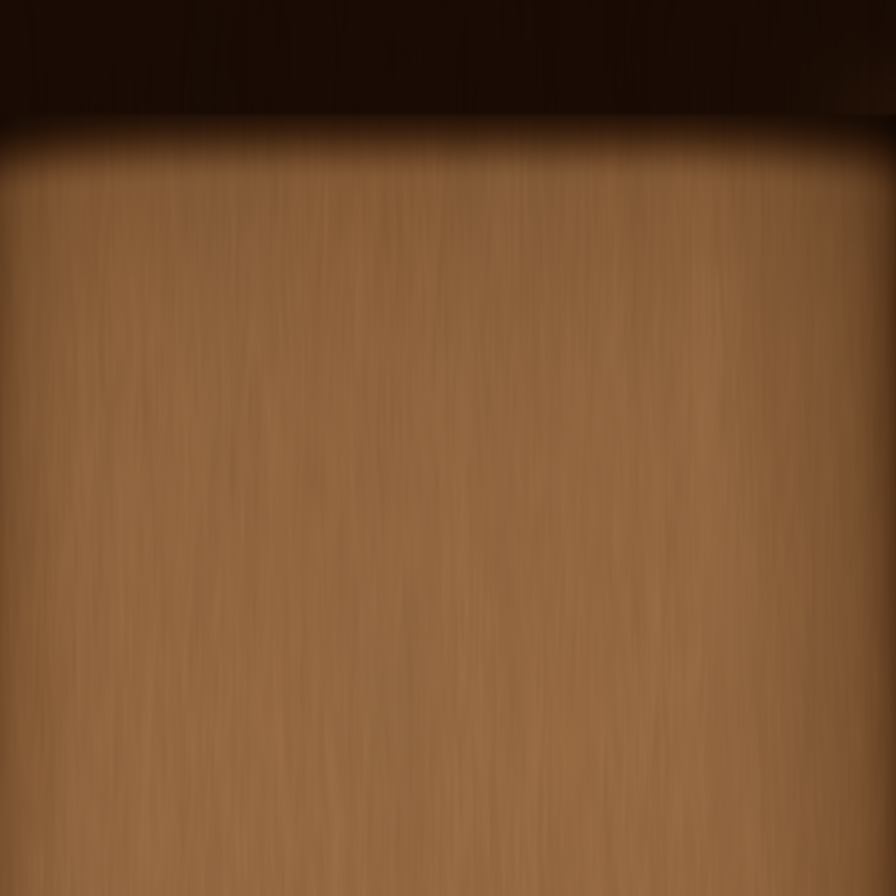
Reproduce this texture procedurally as a Shadertoy shader.

```glsl
// Brown wood panel with fine vertical grain, shaded below a dark top ledge.

vec2 hashGradient(vec2 cell) {
    vec3 p = fract(cell.xyx * vec3(0.1031, 0.1030, 0.0973));
    p += dot(p, p.yzx + 33.33);
    return fract((p.xx + p.yz) * p.zy) * 2.0 - 1.0;
}

float gradientNoise(vec2 p) {
    vec2 cell = floor(p), f = fract(p);
    vec2 blend = f * f * f * (f * (f * 6.0 - 15.0) + 10.0);
    float a = dot(hashGradient(cell), f);
    float b = dot(hashGradient(cell + vec2(1, 0)), f - vec2(1, 0));
    float c = dot(hashGradient(cell + vec2(0, 1)), f - vec2(0, 1));
    float d = dot(hashGradient(cell + vec2(1, 1)), f - vec2(1, 1));
    return mix(mix(a, b, blend.x), mix(c, d, blend.x), blend.y);
}

// Layers of noise stretched along the vertical fibres
float woodGrain(vec2 uv) {
    float sum = 0.0;
    vec2 scale = vec2(9.0, 0.8);
    for (int i = 0; i < 5; i++) {
        sum += gradientNoise(uv * scale + 17.3 * float(i + 1));
        scale *= vec2(2.15, 2.0);
    }
    return sum;
}

// Brightness of the panel under the ledge and between its side shadows
float panelLight(vec2 uv, float depth) {
    float bowed = depth - 0.018 * pow(abs(uv.x * 2.0 - 1.0), 4.0);
    float light = 0.22 + 0.62 * smoothstep(-0.012, 0.078, bowed);
    light += 0.17 * (1.0 - exp(-5.0 * max(depth, 0.0)));
    float sideFade = mix(0.75, 1.0, smoothstep(0.0, 0.6, uv.y));
    light *= 1.0 - 0.27 * sideFade * exp(-uv.x / 0.04);
    light *= 1.0 - 0.38 * sideFade * exp((uv.x - 1.0) / 0.025);
    return light * (1.0 - 0.14 * smoothstep(0.75, 1.0, uv.x));
}

void mainImage(out vec4 fragColor, in vec2 fragCoord) {
    vec2 uv = fragCoord / iResolution.xy;
    float depth = 0.872 - uv.y;
    float grain = woodGrain(uv);

    // Panel with soft bands and fine fibres
    float light = panelLight(uv, depth) * (1.0 + 0.03 * grain);
    light *= 1.0 + 0.025 * gradientNoise(uv * vec2(190.0, 14.0));

    // Dark ledge, slightly lit at its lower right corner
    float corner = smoothstep(0.85, 1.0, uv.x) * smoothstep(0.98, 0.88, uv.y);
    float ledge = (0.175 + 0.05 * corner) * (1.0 + 0.04 * grain);
    light = mix(ledge, light, smoothstep(-0.003, 0.003, depth));

    // Shadows turn redder as they deepen
    vec3 color = vec3(0.575, 0.405, 0.253) * pow(vec3(light), vec3(1.0, 1.25, 1.65));
    color *= 1.0 + vec3(-0.01, 0.01, 0.03) * gradientNoise(uv * vec2(7.0, 2.0) + 5.0);
    fragColor = vec4(color, 1.0);
}
```
